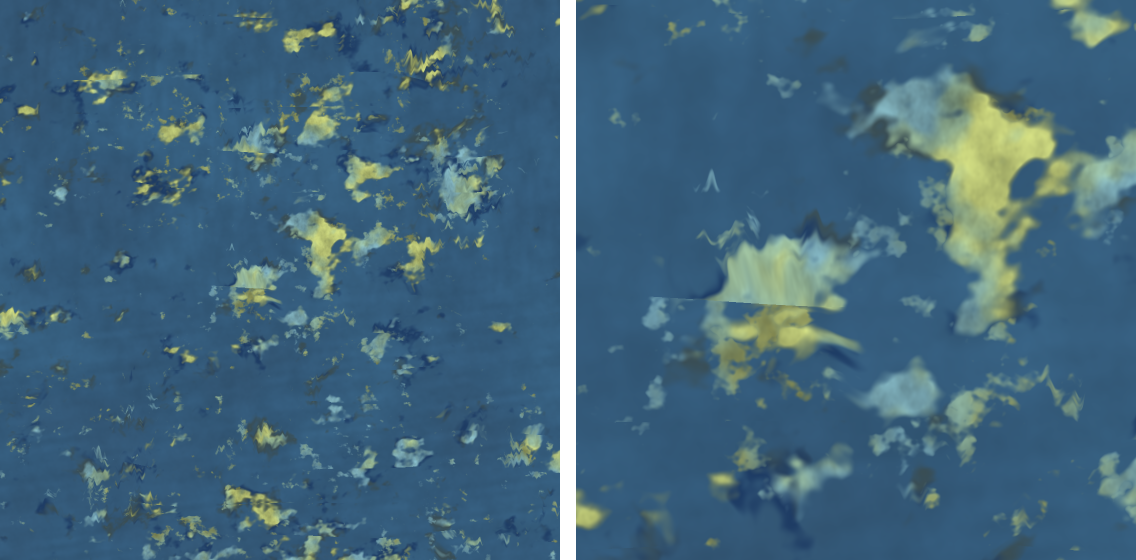
Left: the whole. Right: its middle third, enlarged.
Reproduce this texture procedurally as a Shadertoy shader.

```glsl
// Weathered blue paint with clustered flecks of yellow, pale green and cyan.
// Layered value noise is thresholded into broken flecks, gathered along a few
// broad drifts, and sheared in places so that some end in flat or combed edges.

const vec3 BLUE       = vec3(0.200, 0.350, 0.475);
const vec3 LIGHT_BLUE = vec3(0.220, 0.390, 0.520);
const vec3 DULL_BLUE  = vec3(0.200, 0.330, 0.445);
const vec3 NAVY       = vec3(0.090, 0.200, 0.370);
const vec3 OLIVE      = vec3(0.230, 0.290, 0.290);
const vec3 OCHRE      = vec3(0.520, 0.480, 0.170);
const vec3 YELLOW     = vec3(0.800, 0.820, 0.440);
const vec3 PALE_GREEN = vec3(0.570, 0.690, 0.560);
const vec3 PALE_CYAN  = vec3(0.480, 0.660, 0.700);

const float FLECK_LEVEL = 0.785;  // higher leaves fewer flecks
const float FLECK_EDGE  = 0.070;  // half width of the fleck edge
const float DRIFT_GAIN  = 0.190;  // how strongly drifts gather flecks
const float DRIFT_WIDTH = 0.085;
const float PERSISTENCE = 0.600;  // strength of each finer noise layer
const vec2  FLECK_SCALE = vec2(19.0, 24.0);
const int   DRIFT_COUNT = 5;
const int   AA = 2;               // samples per side of a pixel

// Each drift is a segment: start.xy, end.xy
const vec4 DRIFTS[DRIFT_COUNT] = vec4[DRIFT_COUNT](
    vec4(0.28, 0.80, 0.60, 0.75),
    vec4(0.50, 0.65, 0.82, 0.67),
    vec4(0.50, 0.44, 0.74, 0.40),
    vec4(0.68, 0.18, 1.00, 0.25),
    vec4(0.34, 0.06, 0.42, 0.13));

float hash(vec2 p) {
    vec3 q = fract(p.xyx * 0.1031);
    q += dot(q, q.yzx + 33.33);
    return fract((q.x + q.y) * q.z);
}

float noise(vec2 p) {
    vec2 cell = floor(p), f = fract(p);
    f = f * f * (3.0 - 2.0 * f);
    float low  = mix(hash(cell), hash(cell + vec2(1.0, 0.0)), f.x);
    float high = mix(hash(cell + vec2(0.0, 1.0)), hash(cell + 1.0), f.x);
    return mix(low, high, f.y);
}

float fbm(vec2 p) {
    float sum = 0.0, amp = 1.0, total = 0.0;
    for (int i = 0; i < 4; i++) {
        sum += amp * noise(p);
        total += amp;
        p = mat2(1.96, 0.40, -0.40, 1.96) * p + 17.3;
        amp *= PERSISTENCE;
    }
    return 0.5 + 1.08 * (sum / total - 0.5);
}

float driftDensity(vec2 p) {
    float density = 0.0;
    for (int i = 0; i < DRIFT_COUNT; i++) {
        vec2 a = DRIFTS[i].xy, ab = DRIFTS[i].zw - a;
        float along = clamp(dot(p - a, ab) / dot(ab, ab), 0.0, 1.0);
        float d = length(p - a - ab * along) / DRIFT_WIDTH;
        density = max(density, exp(-d * d));
    }
    return density;
}

// Local sideways slips between rows, and a vertical comb of ragged columns
vec2 slip(vec2 p) {
    float row = floor(p.y * 16.0 + 0.6 * noise(p * 6.0));
    float slipped = smoothstep(0.50, 0.65, noise(p * 7.0 + 31.0));
    float combed = smoothstep(0.45, 0.75, noise(p * 9.0 + 57.0));
    vec2 shift = vec2(hash(vec2(row, 3.0)), hash(vec2(row, 8.0))) - 0.5;
    p += shift * vec2(0.04, 0.03) * slipped;
    p.y += 0.014 * combed * (noise(vec2(p.x * 210.0, p.y * 30.0)) - 0.5);
    return p;
}

vec3 ground(vec2 p) {
    float cloud = fbm(p * 5.0 + 80.0);
    vec3 col = mix(BLUE, LIGHT_BLUE, 0.6 * smoothstep(0.50, 0.75, cloud));
    col = mix(col, DULL_BLUE, 0.5 * smoothstep(0.50, 0.30, cloud));
    // Brush streaks: upright above, level below
    float upright = noise(p * vec2(95.0, 22.0)) - 0.5;
    float level = noise((p - vec2(0.0, 0.12 * p.x)) * vec2(10.0, 95.0)) - 0.5;
    float streak = mix(level, upright, smoothstep(0.35, 0.65, p.y));
    return col * (1.0 + 0.06 * streak + 0.14 * (fbm(p * 32.0) - 0.5));
}

vec3 paint(vec2 p) {
    vec2 q = slip(p);
    float warp = fbm(q * 7.0 + 12.0) - 0.5;
    float drift = driftDensity(q + 0.16 * warp);
    float cluster = fbm(q * 5.0 + 41.0) - 0.5;
    float gather = 0.55 * cluster + DRIFT_GAIN * drift;

    // Large flecks lean up to the right; small ones are scattered around them
    vec2 leaned = vec2(q.x, q.y - 0.18 * q.x);
    float height = fbm(leaned * FLECK_SCALE + 5.0) + gather;
    float small = fbm(q * vec2(46.0, 52.0) + 9.0) + 0.7 * gather;
    float fleck = smoothstep(FLECK_LEVEL - FLECK_EDGE, FLECK_LEVEL + FLECK_EDGE, height);
    float speck = smoothstep(FLECK_LEVEL - 0.05, FLECK_LEVEL + 0.11, small);

    // Dark stains hug the flecks
    float stain = fbm(q * 27.0 + 63.0);
    float halo = smoothstep(FLECK_LEVEL - 0.24, FLECK_LEVEL - 0.04, height);
    vec3 stainColor = mix(NAVY, OLIVE, smoothstep(0.42, 0.58, fbm(q * 16.0 + 27.0)));
    vec3 col = mix(ground(p), stainColor, 0.8 * halo * smoothstep(0.48, 0.64, stain));

    // Warm above, cool below, with ochre at the rim of the warm flecks
    float warmth = fbm(q * 15.0 + 94.0) + 0.18 * (p.y - 0.45);
    float warm = smoothstep(0.49, 0.66, warmth);
    vec3 tint = mix(PALE_CYAN, PALE_GREEN, smoothstep(0.34, 0.50, warmth));
    tint = mix(tint, YELLOW, 0.85 * warm);
    float rim = 1.0 - smoothstep(FLECK_LEVEL - 0.03, FLECK_LEVEL + 0.06, height);
    tint = mix(tint, OCHRE, 0.50 * warm * rim);
    tint *= 0.97 + 0.55 * (fbm(q * vec2(62.0, 48.0) + 71.0) - 0.5);
    return mix(col, tint, max(0.94 * fleck, 0.75 * speck));
}

void mainImage(out vec4 fragColor, in vec2 fragCoord) {
    vec3 sum = vec3(0.0);
    for (int i = 0; i < AA * AA; i++) {
        vec2 offset = (vec2(i % AA, i / AA) + 0.5) / float(AA) - 0.5;
        sum += paint((fragCoord + offset) / iResolution.y);
    }
    fragColor = vec4(sum / float(AA * AA), 1.0);
}
```
